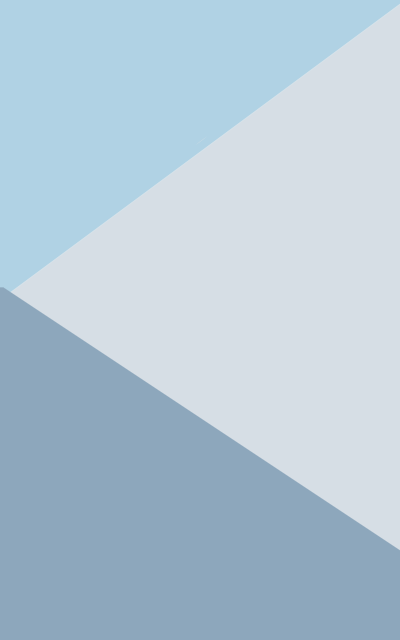
A Shadertoy shader for this background:

```glsl
// Flat geometric background: a pale wedge between a light blue sky and a slate slope.

// Signed distance to the line through a and b, positive above it (a is left of b).
float aboveLine(vec2 p, vec2 a, vec2 b) {
    vec2 along = normalize(b - a);
    return dot(p - a, vec2(-along.y, along.x));
}

// Smooth coverage of the region where the distance is negative.
float coverage(float dist, float pixel) {
    return 1.0 - smoothstep(-0.7 * pixel, 0.7 * pixel, dist);
}

void mainImage(out vec4 fragColor, in vec2 fragCoord) {
    // Stretch the canvas to a 5:8 frame of unit height.
    vec2 frame = vec2(0.625, 1.0);
    vec2 uv = fragCoord / iResolution.xy;
    vec2 p = uv * frame;
    float pixel = 1.0 / iResolution.y;

    vec3 sky = vec3(0.690, 0.824, 0.894);
    vec3 pale = vec3(0.839, 0.870, 0.897);
    vec3 slate = vec3(0.553, 0.655, 0.737);

    // Rising and falling edges of the wedge.
    float rising = aboveLine(p, vec2(0.029, 0.5443) * frame, vec2(1.0, 0.9935) * frame);
    float falling = aboveLine(p, vec2(0.029, 0.5425) * frame, vec2(1.0, 0.1402) * frame);

    vec3 color = mix(sky, pale, coverage(rising, pixel));

    // Thin highlight on the rising edge.
    float highlight = 1.0 - smoothstep(0.0, 0.0016, abs(rising));
    color = mix(color, vec3(0.87, 0.905, 0.925), 0.6 * highlight);

    // Slate slope, with its left tip cut level.
    float slope = max(falling, p.y - 0.551);
    color = mix(color, slate, coverage(slope, pixel));

    // Faint glint floating just off the rising edge.
    vec2 glint = (uv - vec2(0.503, 0.780)) * frame;
    float streak = abs(dot(glint, normalize(vec2(-0.75, 1.0))));
    float glow = (1.0 - smoothstep(0.0, 0.0012, streak)) * (1.0 - smoothstep(0.004, 0.013, length(glint)));
    color = mix(color, pale, 0.35 * glow);

    fragColor = vec4(color, 1.0);
}
```
